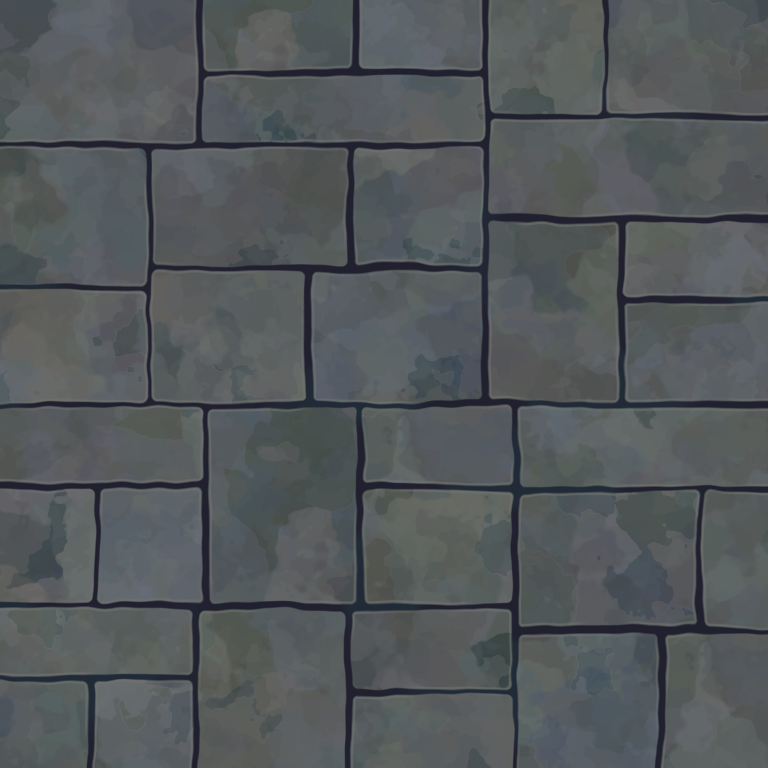
Reproduce this texture procedurally as a three.js fragment shader.

```glsl
// Hand-painted wall of grey ashlar blocks with thin, dark, wavy joints.
// The canvas is cut again and again into unequal blocks; each block gets
// rounded corners, a worn pale rim and layers of ragged flat brush patches.

varying vec2 vUv;

vec3 hash3(vec2 p) {
  vec3 q = fract(p.xyx * vec3(0.1031, 0.1030, 0.0973));
  q += dot(q, q.yxz + 33.33);
  return fract((q.xxy + q.yzz) * q.zyx);
}

float noise(vec2 p) {
  vec2 i = floor(p), f = fract(p);
  f = f * f * (3.0 - 2.0 * f);
  float bottom = mix(hash3(i).x, hash3(i + vec2(1.0, 0.0)).x, f.x);
  float top = mix(hash3(i + vec2(0.0, 1.0)).x, hash3(i + 1.0).x, f.x);
  return mix(bottom, top, f.y);
}

// Noise vector around zero, used to bend coordinates
vec2 wobble(vec2 p) {
  return vec2(noise(p), noise(p + 57.3)) - 0.5;
}

// Ragged cells of flat random value, blended narrowly where they meet
vec3 brushPatches(vec2 p) {
  p += 0.9 * wobble(p * 1.7) + 0.45 * wobble(p * 4.5) + 0.14 * wobble(p * 11.0);
  vec2 cell = floor(p);
  vec3 sum = vec3(0.0);
  float total = 0.0;
  for (int y = -1; y <= 1; y++) {
    for (int x = -1; x <= 1; x++) {
      vec2 c = cell + vec2(float(x), float(y));
      float weight = exp(-38.0 * distance(p, c + hash3(c + 19.0).xy));
      sum += weight * hash3(c + 83.0);
      total += weight;
    }
  }
  return sum / total;
}

// Cuts the wall into blocks; returns the id of the block that holds p
float findBlock(vec2 p, out vec2 lo, out vec2 hi) {
  lo = vec2(-0.05);
  hi = vec2(1.06);
  float id = 1.0;
  for (int i = 0; i < 9; i++) {
    vec2 size = hi - lo;
    vec3 h = hash3(vec2(id, id * 0.37 + 4.0));
    if (size.x * size.y < mix(0.03, 0.08, h.z)) break;
    vec2 cut = mix(lo, hi, mix(0.34, 0.66, h.x));
    bool level = size.y * 1.5 > size.x;
    bool beyond = level ? p.y > cut.y : p.x > cut.x;
    if (level) {
      if (beyond) lo.y = cut.y; else hi.y = cut.y;
    } else {
      if (beyond) lo.x = cut.x; else hi.x = cut.x;
    }
    id = id * 2.0 + (beyond ? 1.0 : 0.0);
  }
  return id;
}

// Depth below the rounded outline of a block, positive inside
float blockDepth(vec2 p, vec2 lo, vec2 hi) {
  float radius = 0.011;
  vec2 e = abs(p - 0.5 * (lo + hi)) - 0.5 * (hi - lo) + radius;
  return radius - length(max(e, 0.0)) - min(max(e.x, e.y), 0.0);
}

vec3 stoneColor(vec2 p, float id) {
  vec3 blockTint = hash3(vec2(id, 7.0)) - 0.5;
  vec2 q = p + 3.0 * hash3(vec2(id, 31.0)).xy;
  vec3 broad = brushPatches(q * 8.0);
  vec3 medium = brushPatches(q * 15.0 + 40.0);
  vec3 small = brushPatches(q * 27.0 + 90.0);
  vec3 mixed = 0.45 * broad + 0.35 * medium + 0.2 * small - 0.5;

  // Lightness, then shifts towards olive, slate blue and teal
  vec3 color = vec3(0.348, 0.367, 0.372);
  color += 0.12 * mixed.x + 0.022 * blockTint.x + 0.02 * (noise(p * 5.0) - 0.5);
  color += vec3(0.018, 0.012, -0.035) * (1.6 * mixed.y + 0.4 * blockTint.y);
  color += vec3(-0.03, 0.012, 0.006) * (1.4 * mixed.z + 0.3 * blockTint.z);

  // Occasional dark stains
  float stain = smoothstep(0.87, 0.93, medium.z) + 0.6 * smoothstep(0.88, 0.94, broad.y);
  return color - vec3(0.05, 0.045, 0.04) * min(stain, 1.0);
}

void main() {
  vec2 p = vUv + 0.006 * wobble(vUv * 13.0) + 0.0035 * wobble(vUv * 42.0);
  vec2 lo, hi;
  float id = findBlock(p, lo, hi);
  float jointHalfWidth = 0.0018 + 0.0036 * noise(vUv * 10.0 + 5.0);
  float depth = blockDepth(p, lo, hi) - jointHalfWidth;

  // Worn rim, broken up along the edge
  vec3 stone = stoneColor(vUv, id);
  float rim = smoothstep(0.0005, 0.002, depth) * (1.0 - smoothstep(0.0027, 0.0048, depth));
  rim *= smoothstep(0.25, 0.6, noise(vUv * 14.0 + id));
  stone = mix(stone, vec3(0.44, 0.45, 0.44), 0.6 * rim);

  // Violet-black joints with a few bluish stretches
  float bluish = smoothstep(0.62, 0.75, noise(vUv * 8.0 + 71.0));
  vec3 joint = mix(vec3(0.13, 0.125, 0.185), vec3(0.13, 0.17, 0.215), bluish);

  gl_FragColor = vec4(mix(joint, stone, smoothstep(-0.0012, 0.0014, depth)), 1.0);
}
```
